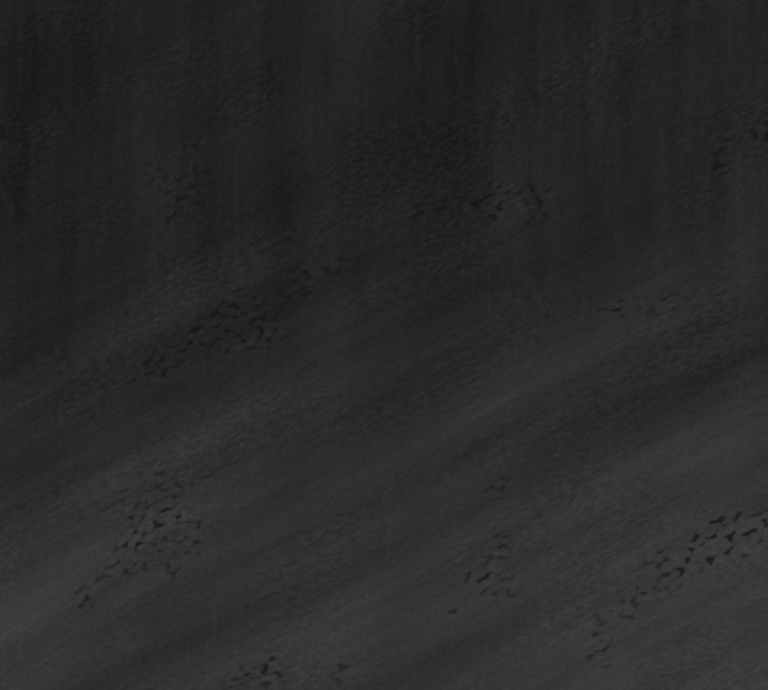
Write a WebGL 1 fragment shader that draws this texture.

```glsl
precision highp float;
// Dark brushed chalkboard: vertical smears above, diagonal wipes below.
// Gradient noise stretched along each brush direction makes the streaks;
// finer noise adds ripples, thin scratches and patches of black pits.
uniform vec2 u_resolution;

vec2 hashGradient(vec2 cell) {
  vec3 h = fract(cell.xyx * vec3(0.1031, 0.1030, 0.0973));
  h += dot(h, h.yzx + 33.33);
  float angle = 6.2832 * fract((h.x + h.y) * h.z);
  return vec2(cos(angle), sin(angle));
}

// Gradient noise, roughly -0.7 to 0.7
float noise(vec2 p) {
  vec2 i = floor(p), f = p - i;
  vec2 w = f * f * f * (f * (f * 6.0 - 15.0) + 10.0);
  vec2 e = vec2(1.0, 0.0);
  float low = mix(dot(hashGradient(i), f),
                  dot(hashGradient(i + e), f - e), w.x);
  float high = mix(dot(hashGradient(i + e.yx), f - e.yx),
                   dot(hashGradient(i + 1.0), f - 1.0), w.x);
  return mix(low, high, w.y);
}

// Streaks in brush space: x runs along the stroke, y across it
float streaks(vec2 b) {
  float sum = 0.0, amount = 0.05;
  vec2 scale = vec2(1.1, 7.0);
  for (int i = 0; i < 4; i++) {
    sum += amount * noise(b * scale + float(i) * 17.3);
    scale *= vec2(2.1, 2.6);
    amount *= 0.62;
  }
  return sum;
}

void main() {
  vec2 p = gl_FragCoord.xy / u_resolution.y;
  float cloud = noise(p * 3.0 + 40.0) + 0.5 * noise(p * 7.0 + 11.0);

  // Diagonal brush frame, bent a little by slow noise
  vec2 wipe = vec2(dot(p, vec2(0.88, 0.47)), dot(p, vec2(-0.47, 0.88)));
  wipe.y += 0.02 * noise(p * 2.0 + 5.0);

  // Dark top fading to a greyer foot
  float height = p.y - 0.06 * (p.x - 0.55) + 0.07 * cloud;
  float shade = mix(0.205, 0.136, smoothstep(0.08, 0.72, height));
  float wiped = smoothstep(0.78, 0.42, height);

  // Broad wipes and smears
  shade += streaks(wipe + 3.0) * mix(0.3, 1.0, wiped);
  shade += streaks(p.yx + 8.0) * mix(0.75, 0.2, wiped);
  shade += 0.012 * cloud;

  // Short ripples left by the brush hairs
  float rough = smoothstep(-0.25, 0.35, noise(wipe * vec2(4.0, 9.0) + 60.0));
  float ripple = noise(wipe * vec2(75.0, 190.0) + 21.0);
  shade += ripple * mix(0.012, 0.036, rough);
  shade += 0.018 * noise(p * 215.0 + 90.0);

  // Thin pale scratches, upright and along the wipes
  float upright = smoothstep(0.34, 0.6, noise(vec2(p.x * 95.0, p.y * 6.0)));
  float slanted = smoothstep(0.34, 0.6, noise(wipe * vec2(7.0, 120.0) + 31.0));
  shade += 0.018 * upright * (0.6 + ripple);
  shade += 0.018 * slanted * wiped * (0.6 + ripple);

  // Black pits gathered in sparse patches
  float patchNoise = noise(wipe * vec2(4.5, 8.0) + 73.0)
                   + 0.4 * noise(p * 19.0 + 50.0);
  float patches = smoothstep(0.24, 0.55, patchNoise);
  float pitNoise = noise(wipe * vec2(72.0, 115.0) + 14.0);
  float pits = smoothstep(0.08, 0.38, pitNoise) * patches;
  shade = mix(shade, 0.085, 0.72 * pits);
  shade += 0.014 * patches * smoothstep(0.1, 0.4, -pitNoise);

  gl_FragColor = vec4(vec3(clamp(shade, 0.07, 0.3)), 1.0);
}
```
